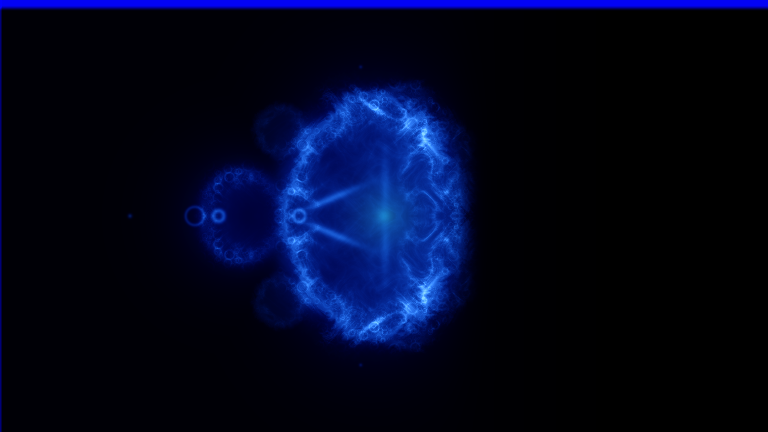
A Shadertoy shader for this background:

```glsl
// A mirrored blue nebula: a large two-lobed cloud with a small disc on its left.
// Ellipse distances give the masses, warped layered sines and cellular rings give
// the filaments and froth; a bright band runs along the top of the canvas.

const vec2 CENTER = vec2(0.891, 0.5);
const vec3 NIGHT = vec3(0.0, 0.0, 0.022);
const vec3 HALO = vec3(0.0, 0.004, 0.16);
const vec3 TEAL = vec3(0.07, 0.30, 0.20);
const vec3 BAND = vec3(0.01, 0.01, 0.96);

vec2 hash2(vec2 cell) {
    vec2 k = vec2(dot(cell, vec2(127.1, 311.7)), dot(cell, vec2(269.5, 183.3)));
    return fract(sin(k) * 43758.5);
}

float gauss(vec2 p, vec2 center, vec2 size) {
    vec2 q = (p - center) / size;
    return exp(-dot(q, q));
}

float ellipseDist(vec2 p, vec2 center, vec2 radii) {
    return (length((p - center) / radii) - 1.0) * min(radii.x, radii.y);
}

float ring(vec2 p, vec2 center, float radius, float width) {
    float d = (length(p - center) - radius) / width;
    return exp(-d * d);
}

// Thin ridges of sines, folded and warped at each octave.
float filaments(vec2 q) {
    float sum = 0.0, amp = 0.5;
    for (int i = 0; i < 6; i++) {
        q += 0.65 * sin(q.yx * 1.3 + vec2(1.7, 4.1) + float(i) * 2.3);
        float ridge = 1.0 - abs(sin(q.x) * cos(q.y * 0.8) + 0.3 * sin(q.y));
        sum += amp * ridge * ridge;
        amp *= 0.6;
        q = mat2(0.8, 0.6, -0.6, 0.8) * q * 1.75;
    }
    return sum;
}

// Small circles of random size, one in each cell.
float froth(vec2 q) {
    vec2 cell = floor(q);
    float sum = 0.0;
    for (int y = -1; y <= 1; y++)
    for (int x = -1; x <= 1; x++) {
        vec2 id = cell + vec2(x, y);
        vec2 h = hash2(id);
        sum += ring(q, id + h, 0.15 + 0.4 * h.y, 0.09) * h.x;
    }
    return sum;
}

// A cloudy mass: dim inside, bright along its frayed rim.
float cloud(float d, float fill, float rim, float width, float wisp, float foam) {
    float inside = smoothstep(0.012, -0.014, d);
    float edge = exp(-pow((d + width * 0.7) / width, 2.0));
    return inside * fill * (0.55 + 0.55 * wisp) + edge * rim * (wisp * wisp + 0.3 * foam);
}

// Maps light intensity to deep blue, azure and pale cyan.
vec3 palette(float t) {
    t = clamp(t, 0.0, 1.4);
    return vec3(0.2 * t * t * t, 0.5 * pow(t, 1.55), 0.8 * pow(t, 0.9));
}

float nebula(vec2 p) {
    float wisp = filaments(p * 19.0 + 3.0);
    float fine = filaments(p * 46.0 + 11.0);
    float foam = froth(p * 42.0) + 0.6 * froth(p * 85.0 + 7.0);
    float tex = mix(wisp, fine, 0.45);
    float fray = (wisp - 0.65) * 0.045 + (fine - 0.65) * 0.025;

    // Main body, its upper crown and outer side bulbs.
    float body = ellipseDist(p, vec2(-0.025, 0.0), vec2(0.205, 0.272)) + fray;
    float rightFade = smoothstep(0.235, 0.09, p.x);
    float light = cloud(body, 0.46, 0.72, 0.032, tex, foam) * mix(0.25, 1.0, rightFade);
    float crown = ellipseDist(p, vec2(0.04, 0.25), vec2(0.06, 0.055)) + fray * 0.6;
    light += cloud(crown, 0.12, 0.28, 0.014, tex, foam);
    float bulb = ellipseDist(p, vec2(-0.242, 0.196), vec2(0.055)) + fray * 0.5;
    light += cloud(bulb, 0.13, 0.20, 0.012, tex, foam);
    float skirt = ellipseDist(p, vec2(0.13, 0.115), vec2(0.09, 0.105)) + fray;
    light += cloud(skirt, 0.13, 0.22, 0.02, fine, foam) * smoothstep(0.23, 0.16, p.x);

    // Left disc with a hollow middle, and the neck that joins it.
    float disc = ellipseDist(p, vec2(-0.328, 0.0), vec2(0.094, 0.108)) + fray * 0.4;
    float discFade = mix(1.0, 0.4, smoothstep(-0.36, -0.24, p.x));
    light += cloud(disc, 0.16, 0.70, 0.019, tex, foam) * discFade;
    light += 0.28 * tex * gauss(p, vec2(-0.225, 0.06), vec2(0.035, 0.09));
    light *= 1.0 - 0.65 * gauss(p, vec2(-0.318, 0.0), vec2(0.05, 0.055));

    // Hollows of the lobes, then the glowing knots on the rim.
    light *= 1.0 - 0.38 * gauss(p, vec2(-0.11, 0.13), vec2(0.07, 0.06));
    light *= 1.0 - 0.35 * gauss(p, vec2(-0.125, 0.0), vec2(0.045, 0.028));
    light += 0.55 * tex * gauss(p, vec2(-0.05, 0.26), vec2(0.045, 0.025));
    light += 0.50 * tex * gauss(p, vec2(-0.18, 0.17), vec2(0.025, 0.045));
    light += 0.45 * fine * gauss(p, vec2(0.09, 0.19), vec2(0.03, 0.014));

    // Slanted beams, a vertical streak and the small axial rings.
    vec2 beam = mat2(0.93, 0.37, 0.37, -0.93) * (p - vec2(-0.12, 0.042));
    beam.y = -beam.y;
    vec2 slant = vec2(dot(p - vec2(-0.12, 0.045), vec2(0.93, -0.37)), beam.y);
    light += 0.45 * gauss(slant, vec2(0.0), vec2(0.05, 0.009));
    light += 0.16 * gauss(p, vec2(0.0, 0.08), vec2(0.01, 0.09));
    light += 0.40 * ring(p, vec2(-0.199, 0.0), 0.014, 0.005);
    light += 0.30 * ring(p, vec2(-0.440, 0.0), 0.021, 0.004);
    light += 0.50 * ring(p, vec2(-0.385, 0.0), 0.012, 0.006);
    light += 0.35 * gauss(p, vec2(-0.59, 0.0), vec2(0.005));
    light += 0.25 * gauss(p, vec2(-0.056, 0.345), vec2(0.004));
    return light * smoothstep(0.245, 0.19, p.x);
}

void mainImage(out vec4 fragColor, in vec2 fragCoord) {
    vec2 uv = fragCoord / iResolution.y;
    vec2 p = vec2(uv.x - CENTER.x, abs(uv.y - CENTER.y));

    // Dark sky and the halo around the nebula.
    float away = min(ellipseDist(p, vec2(-0.03, 0.0), vec2(0.21, 0.28)),
                     ellipseDist(p, vec2(-0.33, 0.0), vec2(0.10)));
    vec3 color = NIGHT * smoothstep(0.6, 0.0, p.x);
    color += HALO * exp(-max(away, 0.0) * 17.0) * smoothstep(0.27, 0.12, p.x);

    color += palette(nebula(p));
    color += TEAL * (0.6 * gauss(p, vec2(0.0), vec2(0.07)) + 0.6 * gauss(p, vec2(0.0), vec2(0.018)));

    // Bright top band and faint left border.
    color = mix(color, BAND, smoothstep(0.026, 0.012, 1.0 - uv.y));
    color += vec3(0.0, 0.0, 0.45) * smoothstep(0.006, 0.001, uv.x);
    fragColor = vec4(min(color, 1.0), 1.0);
}
```
